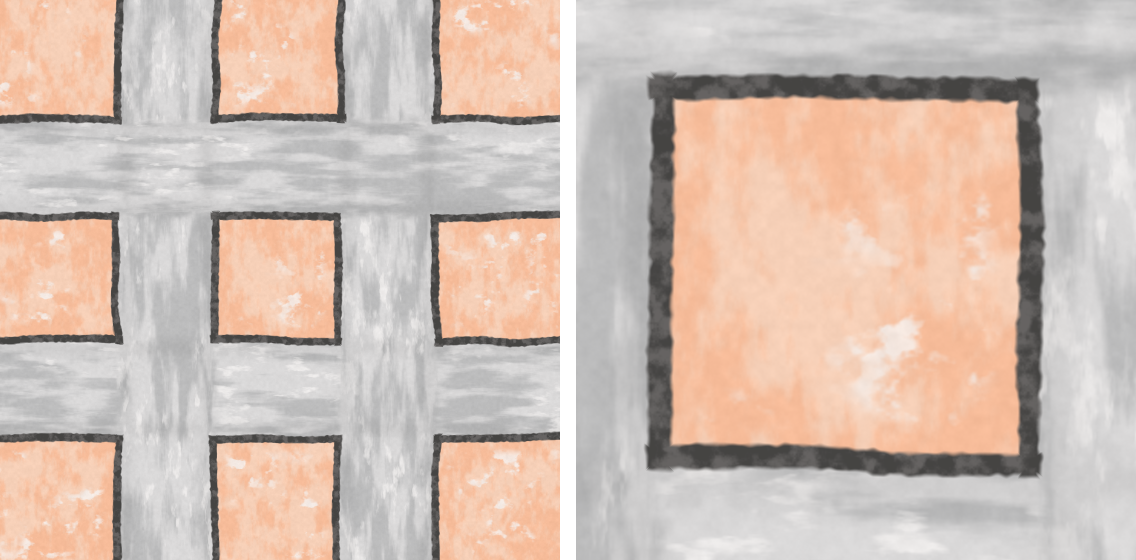
Left, the full canvas; right, a detail of the centre.
Write a three.js fragment shader that draws this pattern.

```glsl
// Hand-coloured peach blocks outlined in ink, separated by grey pencil-shaded roads.
varying vec2 vUv;

const vec2 CENTER = vec2(0.494, 0.503);
const float PITCH = 0.405;         // spacing of blocks
const float HALF_SIZE = 0.110;     // block centre to ink line
const float OUTER_GROWTH = 0.011;  // extra half size of the outer blocks
const float INK_WIDTH = 0.0135;
const float OVERSHOOT = 0.003;     // how far lines run past the corners
const float TILT = 0.022;          // largest block rotation
const float SHIFT = 0.006;         // range of block offsets
const float WOBBLE = 0.009;        // hand-drawn bend of the lines
const float ROUGHNESS = 0.0022;    // ragged ink edge
const float SOFT = 0.0017;         // edge smoothing
const float GRAIN = 0.05;          // paper tooth
const vec3 GREY_DARK = vec3(0.735, 0.735, 0.737);
const vec3 GREY_LIGHT = vec3(0.855, 0.850, 0.850);
const vec3 PEACH_DEEP = vec3(0.965, 0.735, 0.600);
const vec3 PEACH_LIGHT = vec3(0.965, 0.815, 0.720);
const vec3 PAPER = vec3(0.955, 0.945, 0.940);
const vec3 INK_DARK = vec3(0.27, 0.265, 0.26);
const vec3 INK_LIGHT = vec3(0.40, 0.39, 0.385);

float hash(vec2 p) {
  vec3 h = fract(vec3(p.xyx) * 0.1031);
  h += dot(h, h.yzx + 33.33);
  return fract((h.x + h.y) * h.z);
}

float noise(vec2 p) {
  vec2 i = floor(p), f = fract(p);
  f = f * f * (3.0 - 2.0 * f);
  return mix(mix(hash(i), hash(i + vec2(1.0, 0.0)), f.x),
             mix(hash(i + vec2(0.0, 1.0)), hash(i + 1.0), f.x), f.y);
}

float fbm(vec2 p) {
  float sum = 0.0, amp = 0.5;
  for (int k = 0; k < 4; k++) {
    sum += amp * noise(p);
    p = p * 2.03 + 17.3;
    amp *= 0.5;
  }
  return sum / 0.9375;
}

// Pencil tone: x runs across the strokes, y along them
vec3 pencilGrey(vec2 p) {
  float streak = fbm(p * vec2(64.0, 13.0));
  float patchy = fbm(p * vec2(16.0, 7.0) + 40.0);
  float tone = 0.6 * streak + 0.4 * patchy;
  vec3 color = mix(GREY_DARK, GREY_LIGHT, smoothstep(0.34, 0.60, tone));
  float fleck = smoothstep(0.55, 0.78, fbm(p * vec2(85.0, 32.0) + 9.0));
  return mix(color, PAPER, 0.75 * fleck * smoothstep(0.38, 0.62, patchy));
}

vec3 roads(vec2 p, vec2 local, vec2 halfSize) {
  vec2 ragged = vec2(noise(p.yx * 60.0), noise(p * 60.0 + 5.0)) - 0.5;
  vec2 beyond = abs(local) - halfSize + 0.012 * ragged;
  vec2 inRoad = smoothstep(-0.008, 0.012, beyond);
  // Alternate rows of crossings put the horizontal strokes on top
  float row = floor((p.y - CENTER.y) / PITCH);
  float horizontalOnTop = 1.0 - mod(row, 2.0);
  float upright = inRoad.x * (1.0 - inRoad.y * horizontalOnTop);
  vec3 color = mix(pencilGrey(p.yx + 3.0), pencilGrey(p), upright);
  // Denser pigment along the road borders
  vec2 border = (beyond - 0.014) / 0.016;
  vec2 density = exp(-border * border);
  return color * (1.0 - 0.055 * max(density.x, density.y));
}

vec3 blockFill(vec2 p, vec2 id, float depth) {
  vec2 q = p + id * 3.7;
  float tone = 0.55 * fbm(q * 24.0) + 0.45 * fbm(q * vec2(95.0, 45.0));
  tone += 0.07 * smoothstep(0.01, 0.05, depth) - 0.05;
  vec3 color = mix(PEACH_DEEP, PEACH_LIGHT, smoothstep(0.35, 0.63, tone));
  // Uncoloured scratches gather in loose patches away from the outline
  float scratch = smoothstep(0.56, 0.74, fbm(q * vec2(42.0, 55.0) + 8.0));
  float gathered = smoothstep(0.42, 0.62, fbm(q * 13.0 + 21.0));
  return mix(color, PAPER, 0.8 * scratch * gathered * smoothstep(0.012, 0.035, depth));
}

void main() {
  vec2 p = vUv;
  vec2 id = floor((p - CENTER) / PITCH + 0.5);
  vec2 local = p - CENTER - PITCH * id;
  vec2 halfSize = HALF_SIZE + OUTER_GROWTH * abs(id);

  // Each block is nudged, tilted and bent a little
  vec2 seed = id + 11.0;
  vec2 q = local - SHIFT * (vec2(hash(seed), hash(seed + 7.0)) - 0.5);
  float angle = TILT * (2.0 * hash(seed + 19.0) - 1.0);
  q += angle * vec2(-q.y, q.x);
  q += WOBBLE * (vec2(noise(p * 13.0), noise(p * 13.0 + 50.0)) - 0.5);

  // Two pairs of pen strokes form the outline
  vec2 edge = abs(q) - halfSize;
  float width = 0.5 * INK_WIDTH * (0.87 + 0.26 * noise(p * 22.0 + 31.0));
  vec2 across = abs(edge) - width;
  vec2 along = edge - width - OVERSHOOT * (noise(p * 16.0 + 70.0) - 0.1);
  float inkDist = min(max(across.x, along.y), max(across.y, along.x));
  inkDist += ROUGHNESS * (noise(p * 190.0) - 0.5);
  float fillDist = max(edge.x, edge.y);

  vec3 color = roads(p, local, halfSize);
  color = mix(color, blockFill(p, id, -fillDist), 1.0 - smoothstep(-SOFT, SOFT, fillDist));
  color += GRAIN * (fbm(p * 180.0) - 0.5);
  vec3 ink = mix(INK_DARK, INK_LIGHT, smoothstep(0.35, 0.75, fbm(p * 110.0 + 13.0)));
  color = mix(color, ink, 1.0 - smoothstep(-SOFT, SOFT, inkDist));
  gl_FragColor = vec4(color, 1.0);
}
```
